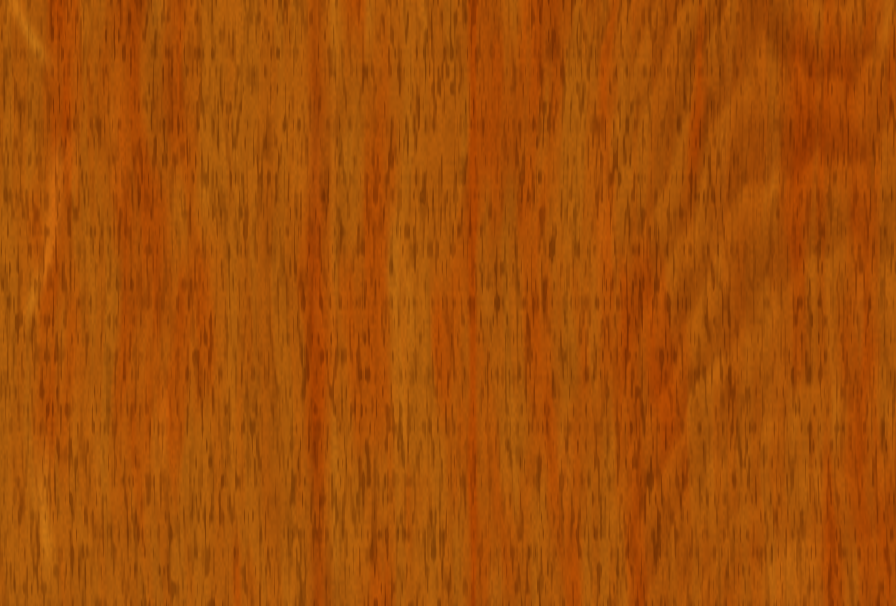
This texture is drawn by a WebGL 2 fragment shader. Its source:

```glsl
#version 300 es
precision highp float;

uniform vec2 u_resolution;
out vec4 fragColor;

float hash(vec2 p) {
    return fract(sin(dot(p, vec2(127.1, 311.7))) * 43758.5453);
}

float noise(vec2 p) {
    vec2 i = floor(p), f = fract(p);
    f = f * f * (3.0 - 2.0 * f);
    return mix(mix(hash(i), hash(i + vec2(1, 0)), f.x),
               mix(hash(i + vec2(0, 1)), hash(i + vec2(1, 1)), f.x), f.y);
}

float fbm(vec2 p) {
    float sum = 0.0, amp = 0.53;
    for (int i = 0; i < 4; i++) {
        sum += amp * noise(p);
        p = p * vec2(2.1, 1.9) + vec2(17.3, 9.1);
        amp *= 0.5;
    }
    return sum;
}

// Soft vertical line at a given position
float streak(float x, float center, float width) {
    float d = (x - center) / width;
    return exp(-d * d);
}

// Growth rings: steep on the left of the axis, flat waves on the right
float cathedral(vec2 p) {
    float side = p.x - 1.22;
    float rise = 2.6 * max(-side, 0.0) - 0.5 * max(side, 0.0);
    float warp = 0.32 * fbm(p * vec2(8.0, 3.0)) + 0.05 * noise(p * vec2(34.0, 6.0));
    float ring = fract((p.y + rise + warp) * 6.0);
    return smoothstep(0.0, 0.25, ring) * (1.0 - smoothstep(0.3, 1.0, ring));
}

void main() {
    vec2 p = gl_FragCoord.xy / u_resolution.y;
    float bend = 0.03 * (noise(p * vec2(4.0, 3.5)) - 0.5)
               + 0.006 * (noise(p * vec2(20.0, 9.0)) - 0.5);
    float x = p.x + bend;
    float figure = smoothstep(0.92, 1.15, p.x);

    // Ochre ground with long red streaks
    float red = 0.8 * smoothstep(0.45, 0.72, fbm(vec2(x * 19.0, p.y * 2.4)));
    red = mix(red, smoothstep(0.3, 0.75, noise(vec2(x * 75.0, p.y * 4.0))), 0.22);
    red += 0.5 * streak(x, 0.085, 0.022) * smoothstep(0.2, 0.7, noise(vec2(3.0, p.y * 6.0)));
    red += 0.65 * streak(p.x + bend * 0.1, 0.78, 0.006);
    red += 0.5 * streak(p.x + bend * 0.3, 0.525, 0.013);
    red += 0.16 * figure;
    vec3 color = mix(vec3(0.670, 0.358, 0.050), vec3(0.680, 0.282, 0.014), clamp(red, 0.0, 1.0));

    // Rings and broad shaded patches
    float rings = cathedral(p) * figure * (0.4 + 0.6 * smoothstep(0.25, 0.6, noise(p * vec2(6.0, 4.0) + 5.0)));
    float shade = smoothstep(0.50, 0.85, fbm(vec2(x * 11.0, p.y * 3.2) + 31.0));
    shade = 0.4 * shade + 0.55 * rings + 0.3 * streak(p.x + bend * 0.3, 0.52, 0.010);
    color *= mix(vec3(1.0), vec3(0.80, 0.69, 0.40), clamp(shade, 0.0, 1.0));

    // Pale wavy glints along the left edge and a few streak borders
    float wave = 0.06 + 0.03 * sin(p.y * 9.0 + 1.0) + 0.05 * (noise(vec2(p.y * 7.0, 2.0)) - 0.5);
    float glint = streak(p.x, wave, 0.012) * smoothstep(0.2, 0.65, noise(p * vec2(12.0, 6.0)));
    glint += 0.35 * streak(p.x + bend * 0.3, 0.553, 0.006);
    glint += 0.35 * smoothstep(0.60, 0.80, fbm(vec2(x * 26.0, p.y * 4.0) + 57.0));
    color += vec3(0.10, 0.10, 0.04) * glint;

    // Dark pores as hair-thin upright dashes
    float px = p.x + bend * 0.25;
    float pores = smoothstep(0.55, 0.95, noise(vec2(px * 290.0, p.y * 34.0)));
    pores += 0.6 * smoothstep(0.55, 0.95, noise(vec2(px * 210.0, p.y * 24.0) + 71.0));
    pores *= 0.45 + 0.6 * noise(vec2(x * 26.0, p.y * 4.0) + 13.0);
    color *= mix(vec3(1.0), vec3(0.76, 0.70, 0.50), clamp(pores, 0.0, 1.0));

    // Fine fibres
    float fibre = noise(vec2(px * 330.0, p.y * 130.0)) + 0.8 * noise(vec2(px * 140.0, p.y * 10.0)) - 0.9;
    color *= 1.0 + 0.09 * fibre;

    fragColor = vec4(clamp(color, 0.0, 1.0), 1.0);
}
```
